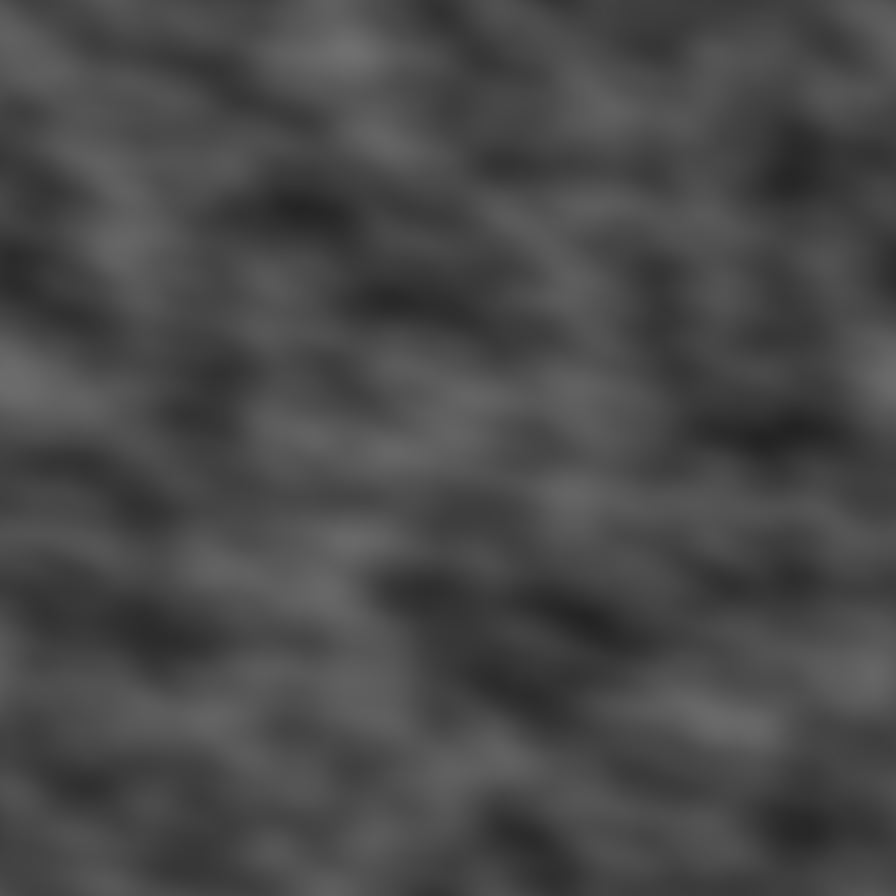
A Shadertoy shader for this texture:

```glsl
// Soft dark grey clouds: blurred blobs, wider than tall, leaning gently down to the right.
// Three layers of gradient noise on a sheared lattice are summed and mapped to grey;
// the lattice wraps at the canvas edges, so the result tiles.

const vec2  CELLS     = vec2(4.0, 6.0); // broad lattice cells across and up the canvas
const float SLANT     = 1.0;            // whole cells of vertical shear per width
const float BROAD     = 0.75;           // strength of the wide shading
const float BLOBS     = 1.0;            // strength of the main blobs
const float DETAIL    = 0.25;           // strength of the small variations
const float MEAN_GREY = 0.283;
const float CONTRAST  = 0.174;
const float DARKEST   = 0.13;
const float LIGHTEST  = 0.44;
const float TAU       = 6.2831853;

// Integer hash of a lattice point, from 0 to 1
float hash(vec2 cell, float seed) {
    uvec3 q = uvec3(ivec3(vec3(cell, seed)));
    uint h = q.x * 1597u + q.y * 51749u + q.z * 80021u + 977u;
    h = (h ^ (h >> 15)) * 739397u;
    h = (h ^ (h >> 13)) * 915611u;
    h ^= h >> 16;
    return float(h & 65535u) / 65536.0;
}

// Bring a point of the sheared lattice back into the first tile
vec2 wrapCell(vec2 cell, float scale) {
    vec2 period = CELLS * scale;
    float tile = floor((cell.x + 0.5) / period.x);
    cell -= tile * vec2(period.x, SLANT * scale);
    cell.y -= period.y * floor((cell.y + 0.5) / period.y);
    return floor(cell + 0.5);
}

// Contribution of one corner: its random unit gradient times the offset
float corner(vec2 cell, vec2 offset, float scale) {
    float angle = TAU * hash(wrapCell(cell, scale), scale);
    return dot(vec2(cos(angle), sin(angle)), offset);
}

float gradientNoise(vec2 p, float scale) {
    vec2 cell = floor(p);
    vec2 f = p - cell;
    vec2 blend = f * f * f * (f * (f * 6.0 - 15.0) + 10.0);
    vec2 e = vec2(1.0, 0.0);
    float low  = mix(corner(cell, f, scale),
                     corner(cell + e.xy, f - e.xy, scale), blend.x);
    float high = mix(corner(cell + e.yx, f - e.yx, scale),
                     corner(cell + e.xx, f - e.xx, scale), blend.x);
    return mix(low, high, blend.y);
}

// Sum of layers, each shifted so that the lattices do not line up
float clouds(vec2 uv) {
    vec2 p = CELLS * uv + vec2(0.0, SLANT * uv.x);
    vec2 shift = vec2(0.37, 0.61);
    return BROAD  * gradientNoise(p, 1.0)
         + BLOBS  * gradientNoise(p * 2.0 + shift, 2.0)
         + DETAIL * gradientNoise(p * 4.0 + shift.yx, 4.0);
}

void mainImage(out vec4 fragColor, in vec2 fragCoord) {
    vec2 uv = fragCoord / iResolution.xy;
    float grey = MEAN_GREY + CONTRAST * clouds(uv);
    fragColor = vec4(vec3(clamp(grey, DARKEST, LIGHTEST)), 1.0);
}
```
